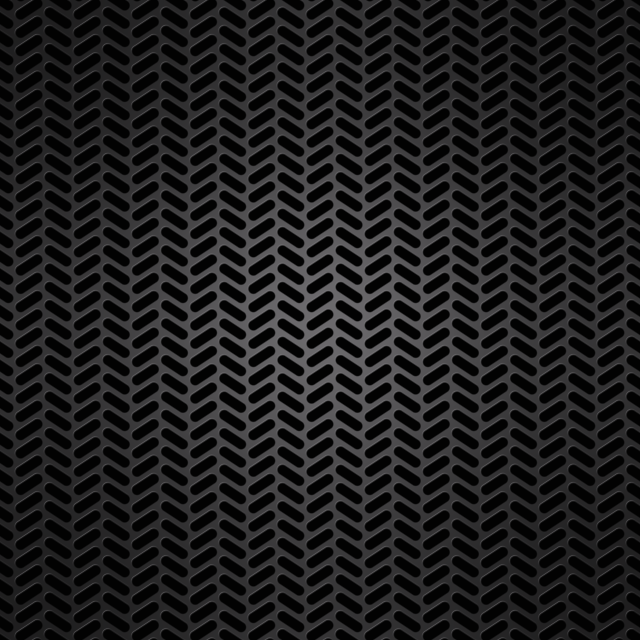
This pattern is drawn by a three.js fragment shader. Its source:

```glsl
// Black metal grille: herringbone columns of slanted slots under a soft central light.
varying vec2 vUv;

const float COLUMNS = 22.0;                   // even number: slants alternate
const float ROWS = 35.0;
const vec2 SLOT_AXIS = vec2(0.0131, 0.0086);  // slot centre to the centre of its cap
const float SLOT_RADIUS = 0.0071;
const float EDGE_INNER = -0.0008;             // soft, shaded lip of each slot
const float EDGE_OUTER = 0.0021;
const float RIM_OFFSET = 0.0022;              // lit bevel just outside the slot
const float RIM_WIDTH = 0.0009;
const float RIM_GAIN = 0.17;
const vec2 LIGHT_DIR = vec2(-0.55, 0.835);
const float PLATE_DARK = 0.06;
const float PLATE_GLOW = 0.36;
const float GLOW_FALLOFF = 0.9;
const vec3 PLATE_TINT = vec3(1.0, 0.985, 1.01);
const vec3 HOLE_COLOR = vec3(0.008);

// Vector from the nearest point of a slot's centre line to p.
vec2 fromSegment(vec2 p, vec2 axis) {
  return p - axis * clamp(dot(p, axis) / dot(axis, axis), -1.0, 1.0);
}

// Vector from the nearest slot's centre line, searching the adjoining cells.
vec2 fromNearestSlot(vec2 uv) {
  vec2 pitch = 1.0 / vec2(COLUMNS, ROWS);
  vec2 nearest = vec2(1.0);
  float column = floor(uv.x * COLUMNS + 0.5);
  for (int i = -1; i <= 1; i++) {
    float col = column + float(i);
    float rising = mod(col, 2.0);
    vec2 axis = SLOT_AXIS * vec2(1.0, rising * 2.0 - 1.0);
    float shift = 0.5 * rising;               // neighbouring columns step by half a row
    float row = floor(uv.y * ROWS - shift + 0.5);
    for (int j = -1; j <= 1; j++) {
      vec2 center = vec2(col, row + float(j) + shift) * pitch;
      vec2 offset = fromSegment(uv - center, axis);
      if (dot(offset, offset) < dot(nearest, nearest)) nearest = offset;
    }
  }
  return nearest;
}

// Periodic pool of light, brightest at the middle of the canvas.
float centralGlow(vec2 uv) {
  vec2 s = sin(3.14159 * (uv - 0.5));
  return exp(-GLOW_FALLOFF * dot(s, s));
}

void main() {
  vec2 offset = fromNearestSlot(vUv);
  float reach = length(offset);
  float dist = reach - SLOT_RADIUS;

  // Plate shading
  float glow = centralGlow(vUv);
  float plate = PLATE_DARK + PLATE_GLOW * glow;

  // Bevel catching light from the upper left
  float facing = max(dot(offset / max(reach, 0.00001), LIGHT_DIR), 0.0);
  float band = (dist - RIM_OFFSET) / RIM_WIDTH;
  float rim = exp(-band * band) * facing * facing;
  plate += RIM_GAIN * rim * (1.0 - 0.8 * glow);

  // Slots cut through the plate
  float solid = smoothstep(EDGE_INNER, EDGE_OUTER, dist);
  gl_FragColor = vec4(mix(HOLE_COLOR, plate * PLATE_TINT, solid), 1.0);
}
```
